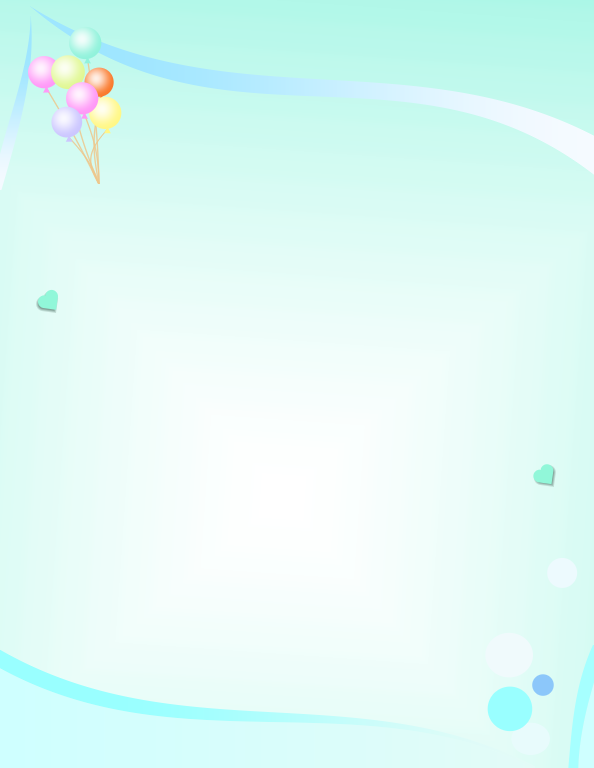
Reproduce this background procedurally as a WebGL 1 fragment shader.

```glsl
precision highp float;
// Mint greeting-card background with ribbons, balloons, hearts and bubbles.
// Lengths are percent of the canvas height, origin at the lower left.
uniform vec2 u_resolution;

const vec3 MINT = vec3(0.69, 0.97, 0.91);
const vec3 SKY = vec3(0.62, 0.90, 1.0);
const vec3 FROST = vec3(0.96, 0.98, 1.0);
const vec3 AQUA = vec3(0.60, 1.0, 1.0);
const vec3 PALE_AQUA = vec3(0.81, 1.0, 1.0);
const vec3 FOAM = vec3(0.89, 0.985, 0.97);
const vec3 PINK = vec3(1.0, 0.60, 0.97);
const vec3 STRING = vec3(0.93, 0.78, 0.55);
const vec3 HEART = vec3(0.57, 0.97, 0.85);

// Coverage of a signed distance, one pixel soft
float fill(float d, float px) {
  return clamp(0.5 - d / px, 0.0, 1.0);
}

// Cubic curve through four evenly spaced heights, t from 0 to 1
float curve(float t, vec4 h) {
  float s = 3.0 * t;
  float a = s - 1.0, b = s - 2.0, c = s - 3.0;
  return dot(h, vec4(-a * b * c / 6.0, s * b * c / 2.0, -s * a * c / 2.0, s * a * b / 6.0));
}

float inRange(float t) {
  return step(0.0, t) * step(t, 1.0);
}

// Coverage between two curves
float band(float v, float t, vec4 low, vec4 high, float px) {
  return inRange(t) * fill(curve(t, low) - v, px) * fill(v - curve(t, high), px);
}

// Softly stepped gradient of tilted squares
vec3 backdrop(vec2 p) {
  vec2 q = p - vec2(36.8, 35.3);
  q = abs(vec2(q.x - 0.07 * q.y, q.y + 0.07 * q.x));
  float d = max(q.x, q.y) / 4.2;
  float stepped = floor(d) + smoothstep(0.6, 1.0, fract(d));
  d = mix(d, stepped, 0.5) * 4.2;
  return mix(vec3(1.0), MINT, pow(min(d / 64.7, 1.1), 1.4));
}

vec3 bubble(vec3 col, vec2 p, vec2 center, vec2 radius, vec3 tint, float px) {
  float d = (length((p - center) / radius) - 1.0) * radius.x;
  return mix(col, tint, fill(d, px));
}

// Shaded balloon with knot and a string running to the shared end
vec3 balloon(vec3 col, vec2 p, vec2 center, float r, vec3 tint, float bend, float px) {
  vec2 tail = vec2(12.9, 76.0);
  vec2 start = center - vec2(-0.3, r);
  float t = (start.y - p.y) / (start.y - tail.y);
  float x = mix(start.x, tail.x, t) + bend * sin(3.14159 * t);
  float slope = (tail.x - start.x) / (start.y - tail.y);
  float line = fill(abs(p.x - x) / sqrt(1.0 + slope * slope) - 0.09, px);
  col = mix(col, STRING, line * inRange(t) * 0.85);

  vec2 k = p - start;
  float knot = max(abs(k.x) + 0.5 * k.y - 0.15, -k.y - 0.55);
  col = mix(col, tint, fill(max(knot, k.y - 0.3), px));

  vec2 q = (p - center) / r;
  float shade = smoothstep(0.0, 1.25, length(q - vec2(-0.2, 0.25)));
  vec3 body = mix(vec3(1.0), tint, 0.12 + 0.88 * shade);
  return mix(col, body, fill((length(q) - 1.0) * r, px));
}

// A square with a round lobe on its left and top sides
float heartDistance(vec2 p, float s) {
  p = vec2(0.99 * p.x - 0.14 * p.y, 0.14 * p.x + 0.99 * p.y);
  float square = max(abs(p.x), abs(p.y)) - s;
  float lobes = min(length(p + vec2(s, 0.0)), length(p - vec2(0.0, s))) - s;
  return min(square, lobes);
}

vec3 heart(vec3 col, vec2 p, vec2 center, vec2 shadow, float px) {
  float shade = fill(heartDistance(p - center - shadow, 0.83), px + 0.25);
  col = mix(col, vec3(0.42, 0.55, 0.51), shade * 0.8);
  return mix(col, HEART, fill(heartDistance(p - center, 0.83), px));
}

void main() {
  float px = 100.0 / u_resolution.y;
  vec2 p = gl_FragCoord.xy * px;
  vec3 col = backdrop(p);

  // Top ribbon and left streamer
  float t = (p.x - 3.9) / 73.5;
  float cover = band(p.y, t, vec4(99.2, 88.4, 86.7, 77.2), vec4(99.2, 90.8, 88.9, 82.3), px);
  col = mix(col, mix(SKY, FROST, smoothstep(0.1, 1.0, t)), cover);
  t = (97.9 - p.y) / 22.6;
  cover = band(p.x, t, vec4(4.0, 2.9, 0.8, -1.0), vec4(4.0, 3.8, 2.3, 0.2), px);
  col = mix(col, mix(SKY, FROST, smoothstep(0.2, 1.0, t)), cover);

  // Bottom wave: pale water below a bright crest
  t = p.x / 69.7;
  vec4 crestLow = vec4(13.0, 6.5, 5.6, 0.0);
  cover = inRange(t) * fill(p.y - curve(t, crestLow), px);
  col = mix(col, mix(PALE_AQUA, FOAM, t), cover);
  cover = band(p.y, t, crestLow, vec4(15.4, 8.2, 6.5, 0.2), px);
  col = mix(col, mix(AQUA, FOAM, smoothstep(0.2, 1.0, t)), cover);

  // Bubbles
  col = bubble(col, p, vec2(73.2, 25.4), vec2(1.95), vec3(0.93, 0.98, 0.995), px);
  col = bubble(col, p, vec2(66.3, 14.7), vec2(3.1, 2.9), vec3(0.94, 0.98, 0.99), px);
  col = bubble(col, p, vec2(69.1, 3.8), vec2(2.5, 2.1), vec3(0.91, 0.985, 0.99), px);
  col = bubble(col, p, vec2(66.4, 7.7), vec2(2.9), AQUA, px);
  col = bubble(col, p, vec2(70.7, 10.8), vec2(1.4), vec3(0.55, 0.78, 0.98), px);

  // Lower right curl
  t = (16.0 - p.y) / 16.0;
  vec4 curlInner = vec4(78.9, 77.2, 75.9, 75.3);
  col = mix(col, PALE_AQUA, inRange(t) * fill(curve(t, curlInner) - p.x, px));
  col = mix(col, mix(AQUA, PALE_AQUA, 0.25), band(p.x, t, vec4(77.2, 75.4, 74.5, 74.0), curlInner, px));

  // Balloons, back to front
  col = balloon(col, p, vec2(11.1, 94.4), 2.1, vec3(0.57, 0.95, 0.86), 0.3, px);
  col = balloon(col, p, vec2(5.75, 90.6), 2.1, PINK, 0.2, px);
  col = balloon(col, p, vec2(12.9, 89.3), 1.9, vec3(0.98, 0.48, 0.18), -0.8, px);
  col = balloon(col, p, vec2(8.85, 90.6), 2.2, vec3(0.88, 0.97, 0.58), -0.4, px);
  col = balloon(col, p, vec2(13.7, 85.3), 2.1, vec3(1.0, 0.97, 0.53), -1.6, px);
  col = balloon(col, p, vec2(10.7, 87.2), 2.1, PINK, 0.5, px);
  col = balloon(col, p, vec2(8.7, 84.1), 2.0, vec3(0.80, 0.78, 1.0), 0.5, px);

  col = heart(col, p, vec2(6.6, 60.6), vec2(-0.12, -0.28), px);
  col = heart(col, p, vec2(71.1, 37.9), vec2(0.2, -0.22), px);
  gl_FragColor = vec4(col, 1.0);
}
```
